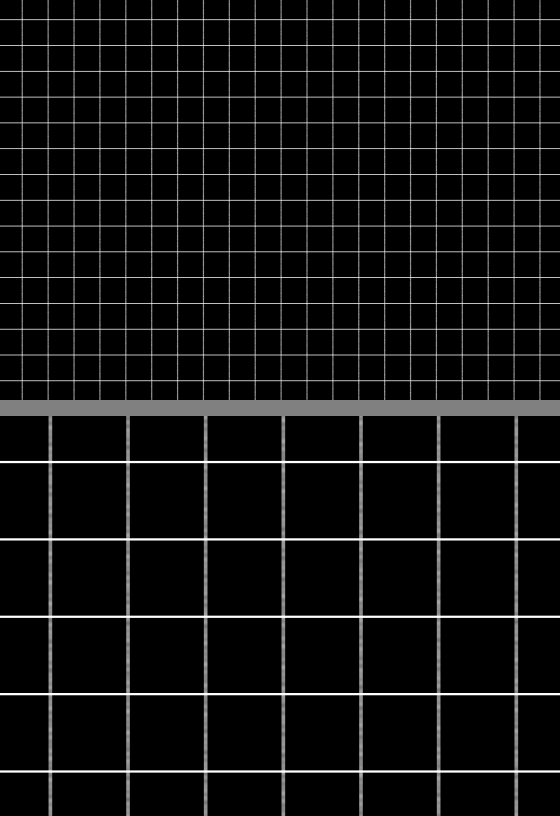
Top, the full canvas; bottom, a detail of the centre.
Reproduce this pattern procedurally as a Shadertoy shader.

```glsl
// Share of a pixel covered by a line of the given width
float lineCoverage(float dist, float width, float pixel) {
    float lo = max(dist - 0.5 * pixel, -0.5 * width);
    float hi = min(dist + 0.5 * pixel, 0.5 * width);
    return clamp((hi - lo) / pixel, 0.0, 1.0);
}

// Fine grain along a vertical line, different for each column
float grain(float y, float column) {
    float phase = column * 2.4;
    return (sin(y * 47.0 + phase) + sin(y * 69.0 - phase * 1.7)
          + sin(y * 19.3 + phase * 3.1)) / 3.0;
}

void mainImage(out vec4 fragColor, in vec2 fragCoord) {
    // Cell units, with lines at whole numbers
    vec2 cells = vec2(21.634, 15.51);
    vec2 p = fragCoord / iResolution.xy * cells - vec2(0.86, 0.745);
    vec2 pixel = cells / iResolution.xy;
    vec2 nearest = round(p);
    vec2 dist = p - nearest;

    // Soft grey verticals under crisp white horizontals
    float vertical = lineCoverage(dist.x, 0.047, pixel.x)
                   * (0.56 + 0.1 * grain(p.y, nearest.x));
    float horizontal = lineCoverage(dist.y, 0.029, pixel.y);

    fragColor = vec4(vec3(mix(vertical, 1.0, horizontal)), 1.0);
}
```
